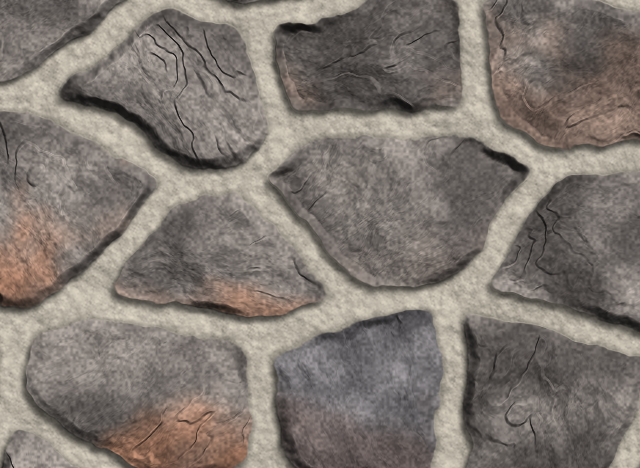
Give the GLSL for this texture, as a WebGL 2 fragment shader.

```glsl
#version 300 es
precision highp float;
// Rough field stones set in sandy mortar, lit from the upper right.
uniform vec2 u_resolution;
out vec4 outColor;

#define STONES vec2(2.15, 3.05)   // stones per canvas height, across and up
#define JITTER 0.62               // irregularity of the arrangement
#define JOINT 0.031               // half width of the mortar joint
#define RAISE 0.018               // height of stones above the mortar
#define RELIEF 0.034              // roughness of the stone faces
#define GRAIN 0.0042              // roughness of the mortar
#define WARMTH 0.85               // strength of the rusty patches
#define LIGHT normalize(vec3(0.32, 0.45, 0.84))
#define MORTAR vec3(0.735, 0.705, 0.65)
#define DARK_STONE vec3(0.355, 0.335, 0.325)
#define PALE_STONE vec3(0.55, 0.52, 0.50)
#define RUST vec3(0.66, 0.47, 0.37)

struct Stone { float edge; vec2 id; vec2 local; };

float hash(vec2 p) {
  vec3 q = fract(vec3(p.xyx) * 0.1031);
  q += dot(q, q.yzx + 33.33);
  return fract((q.x + q.y) * q.z);
}

float valueNoise(vec2 p) {
  vec2 i = floor(p), f = fract(p);
  f = f * f * (3.0 - 2.0 * f);
  return mix(mix(hash(i), hash(i + vec2(1, 0)), f.x),
             mix(hash(i + vec2(0, 1)), hash(i + vec2(1, 1)), f.x), f.y);
}

float fbm(vec2 p, int octaves) {
  float sum = 0.0, total = 0.0, amp = 0.5;
  for (int i = 0; i < octaves; i++) {
    sum += amp * valueNoise(p);
    total += amp;
    amp *= 0.5;
    p = mat2(1.6, 1.2, -1.2, 1.6) * p + 17.3;
  }
  return sum / total;
}

vec2 fbm2(vec2 p, int octaves) {
  return vec2(fbm(p, octaves), fbm(p + 71.7, octaves)) - 0.5;
}

float smoothMin(float a, float b, float k) {
  float h = max(k - abs(a - b), 0.0) / k;
  return min(a, b) - 0.25 * h * h * k;
}

// Cell name and seed for a neighbour, with every other row shifted
vec2 cellId(vec2 q, int k) {
  vec2 shift = vec2(float(k % 5), float(k / 5)) - 2.0;
  float row = floor(q.y) + shift.y;
  return vec2(floor(q.x - 0.5 * mod(row, 2.0)) + shift.x, row) + 40.0;
}

vec2 seedPoint(vec2 id) {
  vec2 jitter = vec2(hash(id), hash(id + 9.7)) - 0.5;
  return id - 40.0 + vec2(0.5 * mod(id.y, 2.0), 0.0) + 0.5 + JITTER * jitter;
}

// Weighted Voronoi cells; edge is the distance to the cell border
Stone stoneAt(vec2 p) {
  p += 0.07 * fbm2(p * 4.5, 2) + 0.022 * fbm2(p * 22.0, 3);
  vec2 q = p * STONES, nearest = vec2(0), bestId = vec2(0);
  float best = 1e3;
  for (int k = 0; k < 25; k++) {
    vec2 id = cellId(q, k), r = seedPoint(id) - q;
    float d = dot(r, r) - 0.22 * hash(id + 3.1);
    if (d < best) { best = d; nearest = r; bestId = id; }
  }
  float edge = 1.0;
  for (int k = 0; k < 25; k++) {
    vec2 id = cellId(q, k), r = seedPoint(id) - q;
    if (id == bestId) continue;
    float d = dot(r, r) - 0.22 * hash(id + 3.1);
    edge = smoothMin(edge, 0.5 * (d - best) / length((r - nearest) * STONES), 0.03);
  }
  return Stone(edge, bestId, -nearest / STONES);
}

// Each face has its own fold, rough grain and broken ledges
float stoneFace(Stone s) {
  float angle = 6.283 * hash(s.id + 5.5);
  vec2 dir = vec2(cos(angle), sin(angle));
  vec2 u = vec2(dot(s.local, dir), dot(s.local, vec2(-dir.y, dir.x)));
  vec2 start = s.id * 7.31;
  float rough = fbm(u * vec2(6.0, 9.0) + start, 6);
  float fold = u.x + 0.12 * (valueNoise(u * 7.0 + start) - 0.5) + 0.04;
  float strata = 7.0 * fbm(u * vec2(4.0, 7.0) + start + 31.0, 4);
  float ledge = floor(strata) + smoothstep(0.0, 0.2, fract(strata));
  float broken = smoothstep(0.45, 0.7, valueNoise(u * 6.0 + start + 11.0));
  return RELIEF * rough - 0.32 * hash(s.id + 8.2) * sqrt(fold * fold + 0.0002)
       + 0.0055 * broken * (ledge - strata);
}

float wallHeight(vec2 p, Stone s) {
  float rise = smoothstep(JOINT - 0.004, JOINT + 0.022, s.edge);
  float mortar = GRAIN * fbm(p * 55.0, 3) + 0.012 * fbm(p * 13.0, 2);
  return mix(mortar, RAISE + stoneFace(s), rise);
}

vec3 stoneColor(vec2 p, Stone s) {
  float mottle = fbm(p * 8.0 + s.id, 5);
  float tone = 0.75 * hash(s.id + 2.4) + 3.0 * (mottle - 0.46);
  vec3 col = mix(DARK_STONE, PALE_STONE, clamp(tone, 0.0, 1.2));
  col *= mix(vec3(1), vec3(0.97, 1.0, 1.06), step(0.75, hash(s.id + 6.6)));
  float stain = fbm(p * 4.0 + s.id * 3.0, 4) - 1.1 * s.local.y;
  float rusty = smoothstep(0.4, 0.75, hash(s.id + 4.9)) * smoothstep(0.42, 0.72, stain);
  col = mix(col, RUST * (0.65 + 0.7 * mottle), WARMTH * rusty);
  return col * (0.84 + 0.32 * valueNoise(p * 170.0));
}

void main() {
  vec2 p = gl_FragCoord.xy / u_resolution.y, e = vec2(0.0024, 0.0);
  Stone s = stoneAt(p);
  // Surface normal and direct light
  vec2 slope = vec2(wallHeight(p + e.xy, stoneAt(p + e.xy)),
                    wallHeight(p + e.yx, stoneAt(p + e.yx))) - wallHeight(p, s);
  vec3 normal = normalize(vec3(-slope / e.x, 1.0));
  float shade = clamp(dot(normal, LIGHT) / LIGHT.z, 0.0, 1.35);
  // Mortar with contact darkening and the shadow thrown by the stones
  float blocker = stoneAt(p + LIGHT.xy * 0.034).edge;
  float shadow = smoothstep(JOINT - 0.008, JOINT + 0.012, blocker);
  float contact = smoothstep(JOINT - 0.014, JOINT, s.edge);
  vec3 mortar = MORTAR * (0.9 + 0.2 * fbm(p * 90.0, 2));
  mortar *= (1.0 - 0.5 * shadow) * (1.0 - 0.2 * contact);
  float inside = smoothstep(JOINT - 0.002, JOINT + 0.002, s.edge);
  vec3 col = mix(mortar, stoneColor(p, s), inside);
  outColor = vec4(col * (0.22 + 0.78 * shade), 1.0);
}
```
